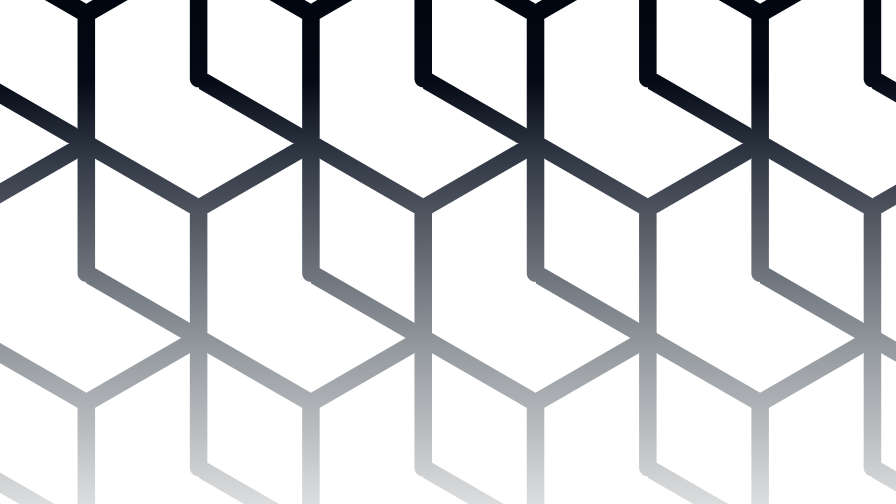
A Shadertoy shader for this pattern:

```glsl
// Interlocking outlined hexagons and open cubes under a dark-to-pale vertical fade.
// Hubs sit on a staggered lattice; each grows five round-capped arms, and the
// nearest arm's distance gives the stroke. Lengths are in canvas heights.

const float SIDE = 0.2573;                 // length of one arm
const float HALF_WIDTH = 0.0174;           // half the stroke width
const vec2 HUB_ORIGIN = vec2(0.6169, 0.7153);
const float COLUMN_STEP = SIDE * 1.7320508;
const float ROW_STEP = SIDE * 1.5;

const vec3 PAPER = vec3(1.0);
const vec3 INK_TOP = vec3(0.0, 0.025, 0.06);
const vec3 INK_DARK = vec3(0.015, 0.04, 0.085);
const vec3 INK_SLATE = vec3(0.19, 0.22, 0.27);
const vec3 INK_GREY = vec3(0.59, 0.61, 0.63);
const vec3 INK_PALE = vec3(0.86, 0.865, 0.87);
const float DARK_STOP = 0.16;              // stops measured from the top
const float SLATE_STOP = 0.31;
const float GREY_STOP = 0.70;

// Distance to a segment from the hub along a unit direction
float armDistance(vec2 p, vec2 direction) {
    return length(p - direction * clamp(dot(p, direction), 0.0, SIDE));
}

// Five of six spokes; the upper right one stays open
float hubDistance(vec2 p) {
    float nearest = 1e3;
    for (int i = 1; i < 6; i++) {
        float angle = radians(30.0 + 60.0 * float(i));
        nearest = min(nearest, armDistance(p, vec2(cos(angle), sin(angle))));
    }
    return nearest;
}

// Nearest arm among the hubs of this row and its two neighbours
float latticeDistance(vec2 p) {
    float baseRow = round(p.y / ROW_STEP);
    float nearest = 1e3;
    for (int i = -1; i <= 1; i++) {
        float row = baseRow + float(i);
        vec2 local = p - vec2(0.5 * COLUMN_STEP, ROW_STEP) * row;
        local.x -= COLUMN_STEP * round(local.x / COLUMN_STEP);
        nearest = min(nearest, hubDistance(local));
    }
    return nearest;
}

// Ramp between two stops, clamped outside them
float ramp(float start, float end, float t) {
    return clamp((t - start) / (end - start), 0.0, 1.0);
}

vec3 inkColor(float depth) {
    vec3 ink = mix(INK_TOP, INK_DARK, ramp(0.0, DARK_STOP, depth));
    ink = mix(ink, INK_SLATE, ramp(DARK_STOP, SLATE_STOP, depth));
    ink = mix(ink, INK_GREY, ramp(SLATE_STOP, GREY_STOP, depth));
    return mix(ink, INK_PALE, ramp(GREY_STOP, 1.0, depth));
}

void mainImage(out vec4 fragColor, in vec2 fragCoord) {
    vec2 p = fragCoord / iResolution.y;
    float pixel = 1.0 / iResolution.y;

    // Stroke coverage with a one-pixel soft edge
    float edge = latticeDistance(p - HUB_ORIGIN) - HALF_WIDTH;
    float coverage = clamp(0.5 - edge / pixel, 0.0, 1.0);

    fragColor = vec4(mix(PAPER, inkColor(1.0 - p.y), coverage), 1.0);
}
```
